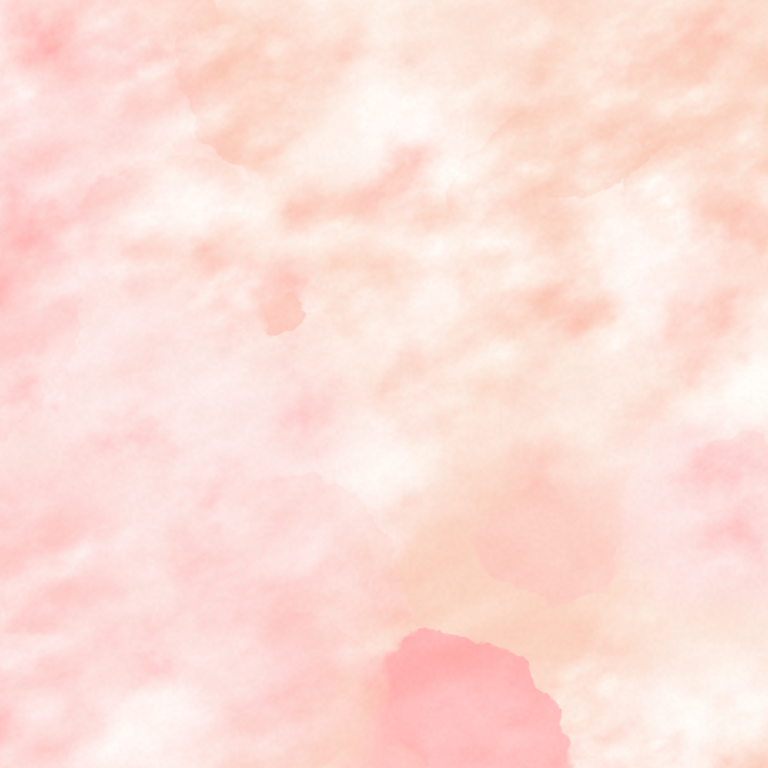
This background is drawn by a three.js fragment shader. Its source:

```glsl
varying vec2 vUv;

const vec3 PAPER = vec3(1.0, 0.985, 0.975);
const vec3 CREAM = vec3(0.99, 0.92, 0.88);
const vec3 PETAL = vec3(0.99, 0.905, 0.895);
const vec3 PEACH = vec3(0.985, 0.81, 0.735);
const vec3 BLUSH = vec3(0.995, 0.795, 0.785);
const vec3 ROSE = vec3(1.0, 0.69, 0.695);
const vec3 POOL = vec3(0.985, 0.83, 0.76);
const vec3 CORAL = vec3(0.99, 0.765, 0.71);

const float CRISP_EDGE = 0.004;    // width of a dried edge
const float SOFT_EDGE = 0.9;       // fading side, as a share of the radius
const float EDGE_WARP = 0.06;
const float EDGE_RAGGED = 0.035;
const float FEATHER = 0.9;         // brushy break-up of the fading side
const float BLOOM_GRID = 3.0;
const float BLOOM_STRENGTH = 0.62;
const float CLOUD_STRENGTH = 0.5;
const float DAB_GRID = 9.0;
const float DAB_SHARE = 0.38;
const float DAB_STRENGTH = 0.42;
const float MOTTLE = 2.6;
const float STREAK = 0.075;
const float GRAIN = 0.02;
const float FBM_MEAN = 0.485;

float hash(vec2 p) {
  vec3 q = fract(p.xyx * 0.1031);
  q += dot(q, q.yzx + 33.33);
  return fract((q.x + q.y) * q.z);
}

vec2 hash2(vec2 p) {
  return vec2(hash(p), hash(p + 17.3));
}

float noise(vec2 p) {
  vec2 i = floor(p), f = fract(p);
  f = f * f * (3.0 - 2.0 * f);
  float low = mix(hash(i), hash(i + vec2(1.0, 0.0)), f.x);
  float high = mix(hash(i + vec2(0.0, 1.0)), hash(i + 1.0), f.x);
  return mix(low, high, f.y);
}

// Fractal noise centred on zero
float fbm(vec2 p) {
  float sum = -FBM_MEAN, amplitude = 0.5;
  for (int i = 0; i < 5; i++) {
    sum += amplitude * noise(p);
    p = mat2(1.6, 1.2, -1.2, 1.6) * p + 7.1;
    amplitude *= 0.5;
  }
  return sum;
}

float glow(vec2 p, vec2 centre, float radius) {
  vec2 d = (p - centre) / radius;
  return exp(-dot(d, d));
}

// Round wash: dried edge on the facing side, feathered fade on the other
float bloom(vec2 p, vec2 centre, float radius, vec2 facing, float feather) {
  vec2 d = (p - centre) / radius;
  float r = length(d);
  float crisp = smoothstep(-0.1, 0.8, dot(d, facing) / max(r, 0.001));
  float edge = mix(SOFT_EDGE, CRISP_EDGE / radius, crisp);
  return 1.0 - smoothstep(1.0 - edge, 1.0, r + feather * (1.0 - crisp));
}

// Scattered soft spots of stronger pigment
float dabs(vec2 p) {
  vec2 cell = floor(p * DAB_GRID);
  float sum = 0.0;
  for (int y = -1; y <= 1; y++) {
    for (int x = -1; x <= 1; x++) {
      vec2 id = cell + vec2(float(x), float(y));
      float radius = mix(0.2, 0.42, hash(id + 67.0));
      float present = step(hash(id + 5.0), DAB_SHARE);
      sum += present * glow(p * DAB_GRID, id + 0.2 + 0.6 * hash2(id + 41.0), radius);
    }
  }
  return min(sum, 1.0);
}

void main() {
  vec2 warp = EDGE_WARP * vec2(fbm(vUv * 6.0), fbm(vUv * 6.0 + 31.0));
  vec2 ragged = EDGE_RAGGED * vec2(fbm(vUv * 34.0 + 3.0), fbm(vUv * 34.0 + 57.0));
  vec2 p = vUv + warp + ragged;
  float cloud = fbm(vUv * 3.0 + 11.0);
  float streak = fbm(vec2(vUv.x + 0.5 * vUv.y, 1.7 * vUv.y - 0.8 * vUv.x) * 13.0);
  float pigment = 1.0 + MOTTLE * streak;
  float feather = FEATHER * streak;

  // Regional hue and bare paper
  float pink = 0.75 - 1.2 * p.x + 1.5 * cloud + glow(p, vec2(0.95, 0.34), 0.17);
  pink = smoothstep(0.1, 0.7, pink);
  float bare = max(glow(p, vec2(0.24, 0.74), 0.09), glow(p, vec2(0.2, 0.05), 0.09));
  bare = max(bare, 0.8 * max(glow(p, vec2(0.51, 0.41), 0.08), glow(p, vec2(0.99, 0.5), 0.08)));
  float cover = 1.0 - 0.85 * bare;
  vec3 tint = mix(PEACH, BLUSH, pink);
  vec3 colour = mix(PAPER, mix(CREAM, PETAL, pink), smoothstep(-0.24, 0.06, cloud) * cover);
  float haze = smoothstep(-0.08, 0.22, fbm(p * 4.5 + 83.0));
  colour = mix(colour, tint, clamp(CLOUD_STRENGTH * haze * pigment * cover, 0.0, 1.0));

  // Overlapping washes
  for (int y = 0; y < 4; y++) {
    for (int x = 0; x < 4; x++) {
      vec2 id = vec2(float(x), float(y));
      vec2 centre = (id + 0.6 * (hash2(id + 3.0) - 0.5)) / BLOOM_GRID;
      vec2 facing = normalize(hash2(id + 23.0) - 0.401);
      float radius = mix(0.14, 0.22, hash(id + 53.0));
      float strength = BLOOM_STRENGTH * mix(0.4, 1.0, hash(id + 79.0));
      float wash = bloom(p, centre, radius, facing, feather);
      colour = mix(colour, tint, clamp(wash * strength * pigment * cover, 0.0, 1.0));
    }
  }
  float spots = dabs(p + warp + ragged) * DAB_STRENGTH * pigment * cover;
  colour = mix(colour, mix(CORAL, ROSE, pink), clamp(spots, 0.0, 1.0));

  // Large pools and a small drop
  float pool = bloom(p, vec2(0.68, 0.3), 0.17, normalize(vec2(-0.5, -1.0)), feather);
  colour = mix(colour, POOL, 0.88 * pool);
  float overlap = bloom(p, vec2(0.73, 0.335), 0.115, normalize(vec2(-0.2, -1.0)), feather);
  colour = mix(colour, mix(BLUSH, CORAL, 0.4), 0.6 * overlap);
  float rosePool = bloom(p, vec2(0.57, 0.0), 0.175, normalize(vec2(0.7, 1.0)), feather);
  colour = mix(colour, ROSE, rosePool * clamp(0.9 + 0.6 * cloud, 0.0, 1.0));
  float drop = bloom(vUv + 0.4 * warp + ragged, vec2(0.356, 0.6), 0.038, vec2(0.8, -0.6), 0.0);
  colour = mix(colour, CORAL, 0.75 * drop);

  // Brush streaks and paper tooth
  float tooth = GRAIN * (noise(vUv * 230.0) - 0.5);
  colour -= vec3(0.1, 1.0, 1.1) * (STREAK * streak + tooth);
  gl_FragColor = vec4(clamp(colour, 0.0, 1.0), 1.0);
}
```
